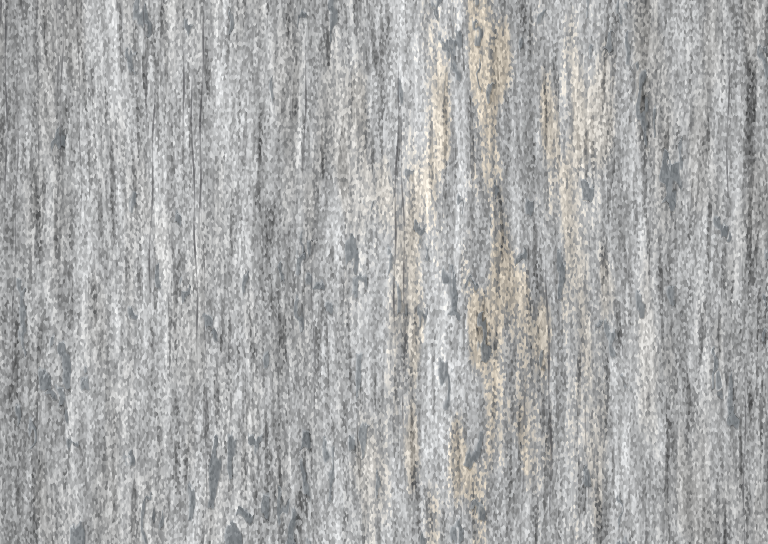
This texture is drawn by a WebGL 1 fragment shader. Its source:

```glsl
precision highp float;

uniform vec2 u_resolution;

const vec3 WOOD_TINT = vec3(0.992, 1.0, 1.004);
const vec3 PAINT_GREY = vec3(0.475, 0.495, 0.51);
const vec3 BARE_TAN = vec3(1.05, 1.0, 0.92);
const vec3 CRACK_DARK = vec3(0.33, 0.33, 0.34);

float hash(vec2 p) {
  return fract(sin(dot(p, vec2(127.1, 311.7))) * 43758.55);
}

vec2 hash2(vec2 p) {
  return vec2(hash(p), hash(p + 57.3));
}

// Cellular noise: random cell values blended softly by distance
float cellNoise(vec2 p, float sharpness) {
  vec2 base = floor(p);
  float sum = 0.0;
  float total = 0.0001;
  for (int j = -1; j <= 1; j++) {
    for (int i = -1; i <= 1; i++) {
      vec2 id = base + vec2(float(i), float(j));
      vec2 d = id + hash2(id) - p;
      float weight = exp(-sharpness * dot(d, d));
      sum += weight * hash(id + 19.7);
      total += weight;
    }
  }
  return sum / total;
}

// Scattered upright chips of paint, lozenge to box shaped
float paintChips(vec2 p, vec2 density, float share, float seed, float blur) {
  vec2 q = p * density;
  vec2 base = floor(q);
  float cover = 0.0;
  for (int j = -1; j <= 1; j++) {
    for (int i = -1; i <= 1; i++) {
      vec2 id = base + vec2(float(i), float(j));
      vec2 size = mix(vec2(0.12, 0.12), vec2(0.32, 0.5), hash2(id + seed)) / density;
      vec2 d = abs(q - id - hash2(id + seed + 7.0)) / density;
      float edge = max(d.x + 0.25 * size.x * d.y / size.y - size.x, d.y - size.y);
      float present = step(hash(id + seed + 31.0), share);
      cover = max(cover, present * (1.0 - smoothstep(-blur, blur, edge)));
    }
  }
  return cover;
}

float paintCover(vec2 p, float blur) {
  float small = paintChips(p, vec2(36.0, 17.0), 0.10, 3.0, blur);
  float tall = paintChips(p, vec2(30.0, 6.5), 0.09, 11.0, blur);
  float large = paintChips(p, vec2(10.0, 5.0), 0.04, 23.0, blur);
  return max(max(small, tall), large);
}

// Long thin splits that wander along the grain
float cracks(vec2 p, float aspect, float pixel) {
  float cover = 0.0;
  for (int i = 0; i < 22; i++) {
    float id = float(i);
    vec2 r = hash2(vec2(id, 4.0));
    vec2 s = hash2(vec2(id, 9.0));
    float x = pow(r.x, 1.4) * aspect;
    x += 0.006 * sin(p.y * 5.0 + id) + 0.0015 * sin(p.y * 31.0 + id * 2.3);
    float reach = mix(0.1, 0.5, s.x);
    float along = 1.0 - smoothstep(0.5, 1.0, abs(p.y - r.y) / reach);
    along *= 0.7 + 0.3 * sin(p.y * 47.0 + id * 5.0);
    float width = mix(0.0001, 0.0009, s.y) * along;
    float line = 1.0 - smoothstep(width, width + 0.0004 + 0.8 * pixel, abs(p.x - x));
    cover = max(cover, line * along * mix(0.4, 1.0, s.y));
  }
  return cover;
}

float band(float x, float center, float width) {
  float d = (x - center) / width;
  return exp(-d * d);
}

void main() {
  float pixel = 1.0 / u_resolution.y;
  float aspect = u_resolution.x * pixel;
  vec2 p = gl_FragCoord.xy * pixel;
  float across = p.x / aspect;

  // Weathered grain, from broad streaks down to speckle
  vec2 g = p + vec2(0.004 * sin(p.y * 6.0 + p.x * 9.0), 0.0);
  float broad = cellNoise(g * vec2(11.0, 1.4), 4.0) - 0.5;
  float streak = cellNoise(g * vec2(55.0, 2.6), 5.0) - 0.5;
  float fibre = cellNoise(g * vec2(165.0, 17.0), 6.0) - 0.5;
  float speckle = cellNoise(g * vec2(300.0, 165.0), 7.0) - 0.5;
  float tone = 0.69 + 0.12 * broad + 0.15 * streak + 0.19 * fibre + 0.28 * speckle;
  tone += 0.06 * band(across, 0.58, 0.05) + 0.03 * band(across, 0.25, 0.18);
  tone -= 0.12 * band(across, 0.0, 0.05) + 0.03 * band(across, 0.95, 0.2);

  // Short dark fissures between the fibres
  float fissure = cellNoise(g * vec2(125.0, 9.0) + 80.0, 7.0);
  tone -= 0.13 * (1.0 - smoothstep(0.08, 0.3, fissure + 0.12 * speckle));
  vec3 color = tone * WOOD_TINT;

  // Tan wood showing through near the middle
  float bareNoise = cellNoise(g * vec2(36.0, 7.0) + 40.0, 4.0);
  float bare = smoothstep(0.5, 0.9, bareNoise + 0.5 * speckle + 0.25 * fibre);
  bare *= 0.1 + 0.9 * band(across, 0.64, 0.14);
  color = mix(color, (tone + 0.03) * BARE_TAN, bare);

  // Ragged paint chips with a lit rim and a shadow below
  float chipNoise = cellNoise(p * vec2(75.0, 38.0) + 15.0, 6.0) - 0.5;
  vec2 ragged = vec2(bareNoise - 0.5, streak) * vec2(0.022, 0.03);
  ragged += vec2(chipNoise, -chipNoise) * vec2(0.02, 0.028);
  ragged += vec2(fibre, speckle) * vec2(0.006, 0.008);
  vec2 q = p + ragged;
  float blur = 0.001 + 0.5 * pixel;
  float paint = paintCover(q, blur);
  float relief = paint - paintCover(q + vec2(-0.002, 0.0035), blur);
  vec3 paintColor = PAINT_GREY + 0.10 * broad + 0.10 * speckle + 0.08 * chipNoise;
  color = mix(color, paintColor, paint * 0.85);
  color += 0.14 * max(relief, 0.0) - 0.16 * max(-relief, 0.0);

  // Splits in the boards
  color = mix(color, CRACK_DARK, 0.8 * cracks(p, aspect, pixel));

  gl_FragColor = vec4(clamp(color, 0.0, 1.0), 1.0);
}
```
